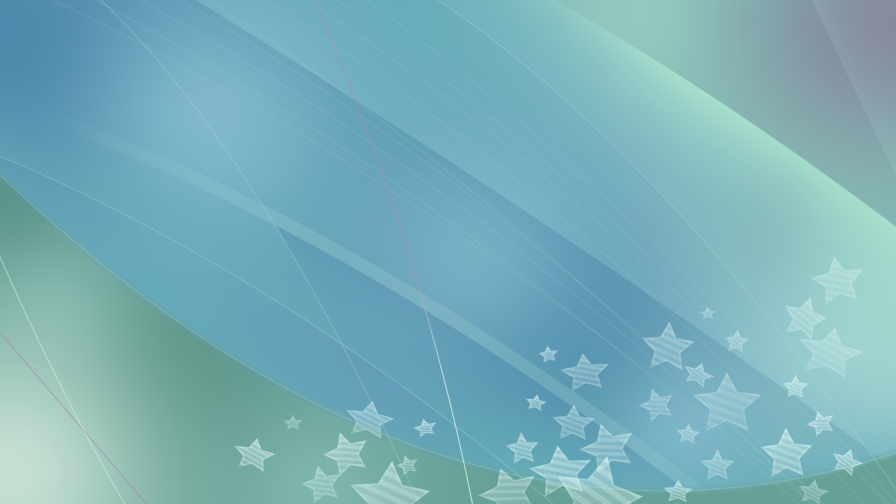
This background is drawn by a Shadertoy shader. Its source:

```glsl
// Soft blue and mint backdrop: blurred colour glows, curved translucent veils,
// fine arcs and a drift of striped glass stars rising to the lower right.
// Curves are parabolas y = a + b*x + c*x*x, in units of the canvas height.

const vec3 BLUE  = vec3(0.39, 0.61, 0.72);
const vec3 DEEP  = vec3(0.28, 0.51, 0.66);
const vec3 SKY   = vec3(0.54, 0.75, 0.82);
const vec3 TEAL  = vec3(0.40, 0.69, 0.72);
const vec3 AQUA  = vec3(0.66, 0.85, 0.83);
const vec3 MINT  = vec3(0.66, 0.88, 0.80);
const vec3 HAZE  = vec3(0.50, 0.71, 0.70);
const vec3 MAUVE = vec3(0.53, 0.51, 0.59);
const vec3 LEAF  = vec3(0.40, 0.63, 0.59);
const vec3 MOSS  = vec3(0.32, 0.55, 0.50);
const vec3 PALE  = vec3(0.79, 0.89, 0.84);
const vec3 GLASS = vec3(0.86, 0.96, 0.95);
const vec3 ROSE  = vec3(0.64, 0.56, 0.68);

const vec3 LEAF_EDGE = vec3(0.653, -0.95, 0.36);
const vec3 MINT_EDGE = vec3(1.458, -0.262, -0.14);
const vec3 MID_EDGE  = vec3(1.232, -0.583, -0.04);
const vec3 RIBBON    = vec3(0.79, -0.35, -0.155);
const vec3 LOW_ARC   = vec3(0.69, -0.42, -0.19);
const vec3 STEEP_ARC = vec3(1.15, -0.55, -1.0);
const vec3 RIGHT_ARC = vec3(1.266, 0.068, -0.43);
const vec3 ROSE_ARC  = vec3(0.9375, -0.20, -0.1125);

const int STAR_COUNT = 34;
const int ARC_COUNT = 9;
const float LINE_WIDTH = 0.0022;
const float STAR_INNER = 0.5;

float hash(float n) { return fract(sin(n * 127.1 + 3.7) * 4375.85); }

// Signed distance above a parabola, to first order
float above(vec2 p, vec3 c) {
    float slope = c.y + 2.0 * c.z * p.x;
    return (p.y - c.x - p.x * (c.y + c.z * p.x)) / sqrt(1.0 + slope * slope);
}

float side(float d) { float e = 1.0 / iResolution.y; return smoothstep(-e, e, d); }

// Sheet with a crisp edge at d = 0 that fades towards positive d
float veil(float d, float depth) { return side(d) * exp(-max(d, 0.0) / depth); }

float line(float d) {
    float e = 1.0 / iResolution.y;
    return 1.0 - smoothstep(0.0, max(LINE_WIDTH, 1.3 * e), abs(d));
}

// Blend a blurred spot of colour; spot = centre and radius
void glow(inout vec3 col, vec2 p, vec3 spot, vec3 tint, float strength) {
    vec2 q = (p - spot.xy) / spot.z;
    col = mix(col, tint, strength * exp(-dot(q, q)));
}

// Signed distance to a five-pointed star of radius r
float starDistance(vec2 p, float r) {
    const vec2 k = vec2(0.80902, -0.58779);
    const vec2 m = vec2(-k.x, k.y);
    p.x = abs(p.x);
    p -= 2.0 * max(dot(k, p), 0.0) * k;
    p -= 2.0 * max(dot(m, p), 0.0) * m;
    p.x = abs(p.x);
    p.y -= r;
    vec2 arm = STAR_INNER * vec2(-k.y, k.x) - vec2(0.0, 1.0);
    float h = clamp(dot(p, arm) / dot(arm, arm), 0.0, r);
    return length(p - arm * h) * sign(p.y * arm.x - p.x * arm.y);
}

void mainImage(out vec4 fragColor, in vec2 fragCoord) {
    vec2 p = fragCoord / iResolution.y;
    p.x *= 1.7778 * iResolution.y / iResolution.x;

    // Blue field
    vec3 col = BLUE;
    glow(col, p, vec3(0.85, 1.02, 0.42), TEAL, 0.75);
    glow(col, p, vec3(0.35, 0.50, 0.28), TEAL, 0.5);
    glow(col, p, vec3(0.02, 0.90, 0.27), DEEP, 0.85);
    glow(col, p, vec3(0.43, 0.78, 0.22), SKY, 0.85);
    glow(col, p, vec3(1.17, 0.30, 0.28), DEEP, 0.85);
    glow(col, p, vec3(0.95, 0.50, 0.20), SKY, 0.65);
    glow(col, p, vec3(1.05, 0.02, 0.25), TEAL, 0.6);
    glow(col, p, vec3(1.72, 0.30, 0.33), AQUA, 0.9);
    glow(col, p, vec3(1.36, 0.14, 0.13), SKY, 0.7);
    glow(col, p, vec3(1.58, 0.03, 0.16), TEAL, 0.4);

    // Mint band and the hazy corner above it
    float mintD = above(p, MINT_EDGE);
    col = mix(col, MINT, exp(-abs(mintD) / 0.19) * smoothstep(0.75, 1.4, p.x));
    glow(col, p, vec3(1.50, 0.54, 0.13), HAZE, 0.5);
    vec3 corner = HAZE;
    glow(corner, p, vec3(1.28, 1.0, 0.18), MINT, 0.5);
    glow(corner, p, vec3(1.74, 0.94, 0.24), MAUVE, 0.95);
    col = mix(col, corner, side(mintD) * 0.88);

    // Translucent sheets
    float midD = above(p, MID_EDGE);
    col = mix(col, SKY, 0.28 * veil(midD, 0.13));
    col = mix(col, DEEP, 0.25 * veil(-midD, 0.11));
    col = mix(col, SKY, 0.18 * veil(above(p, RIGHT_ARC), 0.08));
    float ribbonD = above(p, RIBBON);
    col = mix(col, AQUA, 0.24 * side(ribbonD) * side(0.026 - ribbonD) * smoothstep(0.0, 0.6, p.x));
    col = mix(col, DEEP, 0.28 * veil(-ribbonD, 0.07) * side(above(p, STEEP_ARC)));
    col = mix(col, TEAL, 0.35 * veil(above(p, LOW_ARC), 0.08));

    // Green lower-left ground
    vec3 ground = LEAF;
    glow(ground, p, vec3(0.34, 0.29, 0.22), MOSS, 0.75);
    glow(ground, p, vec3(0.02, 0.59, 0.13), MOSS, 0.7);
    glow(ground, p, vec3(0.12, 0.39, 0.13), AQUA, 0.3);
    glow(ground, p, vec3(0.64, 0.03, 0.17), AQUA, 0.35);
    glow(ground, p, vec3(0.02, 0.06, 0.29), PALE, 0.95);
    float leafD = above(p, LEAF_EDGE);
    col = mix(col, TEAL, 0.45 * veil(leafD, 0.06));
    col = mix(col, ground, smoothstep(0.012, -0.012, leafD));

    // Fine arcs
    float arcs = line(above(p, STEEP_ARC)) + line(above(p, LOW_ARC)) + line(above(p, RIGHT_ARC)) + line(leafD);
    for (int i = 0; i < ARC_COUNT; i++) {
        float t = float(i) / float(ARC_COUNT);
        vec3 arc = vec3(1.05 + 0.42 * t, -0.40 - 0.12 * hash(float(i)), -0.12 - 0.10 * t);
        arcs += 0.45 * line(above(p, arc));
    }
    col = mix(col, AQUA, 0.28 * min(arcs, 1.5));
    float roseD = p.x - ROSE_ARC.x - p.y * (ROSE_ARC.y + ROSE_ARC.z * p.y);
    col = mix(col, mix(GLASS, ROSE, smoothstep(0.2, 0.5, p.y)), 0.65 * line(roseD));
    col = mix(col, ROSE, 0.6 * line(above(p, vec3(0.34, -1.17, 0.0))));
    col = mix(col, GLASS, 0.4 * line(above(p, vec3(0.49, -2.25, 1.1))));
    col = mix(col, AQUA, 0.18 * veil(above(p, vec3(4.35, -2.08, 0.0)), 0.07));

    // Striped glass stars, denser to the right and larger near the bottom
    for (int i = 0; i < STAR_COUNT; i++) {
        float n = float(i);
        vec2 u = fract(0.5 + n * vec2(0.7549, 0.5698));
        float x = mix(0.42, 1.76, pow(u.x, 0.6));
        vec2 q = p - vec2(x, 0.30 * x * u.y);
        float r = mix(0.022, 0.085, pow(hash(n), 1.6)) * (1.1 - 0.45 * u.y);
        float a = 0.7 * (hash(n + 50.0) - 0.5);
        q = mat2(cos(a), -sin(a), sin(a), cos(a)) * q;
        q.y *= 1.0 + 0.35 * hash(n + 90.0);
        float d = starDistance(q, r);
        float stripes = smoothstep(-0.3, 0.3, sin((q.y + 0.4 * q.x) / r * 22.0));
        float fill = 0.26 + 0.14 * q.y / r + 0.16 * stripes;
        float rim = 0.2 * smoothstep(-0.006, 0.0, d);
        col = mix(col, GLASS, side(-d) * (fill + rim) * mix(0.7, 1.2, hash(n + 20.0)));
    }
    fragColor = vec4(col, 1.0);
}
```
